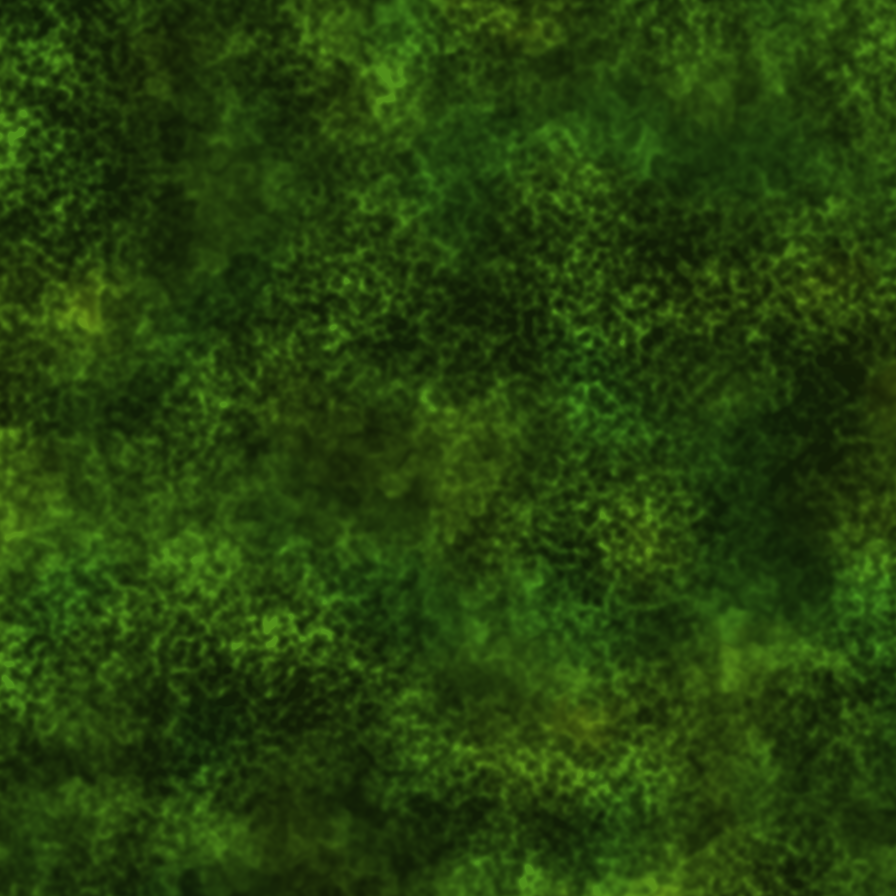
Reproduce this texture procedurally as a Shadertoy shader.

```glsl
// Dense mossy forest canopy: dark green mottling with fine grain and warm glowing patches.

const vec3  LEAF_COLOR     = vec3(0.132, 0.236, 0.043); // median green
const vec3  WARM_TINT      = vec3(1.32, 1.02, 0.85);    // yellowish patches
const vec3  COOL_TINT      = vec3(0.88, 1.02, 1.10);    // fresher green patches
const float CONTRAST       = 0.285;  // spread of log brightness
const float CLOUD_SCALE    = 3.5;    // cells across the canvas, coarsest layer
const float CLOUD_STEP     = 2.2;    // scale ratio between layers
const int   CLOUD_LAYERS   = 4;
const float CLOUD_WEIGHT   = 0.41;
const float GRAIN_SCALE    = 80.0;
const float GRAIN_WEIGHT   = 0.45;
const float FINE_SCALE     = 122.0;
const float FINE_WEIGHT    = 0.25;
const float FRAY_SCALE     = 55.0;   // frays the rims of the clumps
const float FRAY_AMOUNT    = 0.0035;
const float BAND_WEIGHT    = 0.55;   // horizontal rows near the bottom
const vec2  BAND_SCALE     = vec2(2.2, 17.0);
const float GLOW_SCALE     = 10.0;
const float GLOW_WEIGHT    = 1.1;
const float NOISE_GAIN     = 4.6;    // brings gradient noise to unit variance
const mat2  LAYER_TURN     = mat2(0.8, 0.6, -0.6, 0.8);
const mat2  DIAGONAL_TURN  = mat2(0.707, 0.707, -0.707, 0.707);

// Random unit gradient for a lattice point
vec2 latticeGradient(vec2 cell) {
    vec3 h = fract(cell.xyx * vec3(0.1031, 0.1030, 0.0973));
    h += dot(h, h.yzx + 33.33);
    float angle = 6.2832 * fract((h.x + h.y) * h.z);
    return vec2(cos(angle), sin(angle));
}

// Gradient noise with zero mean and roughly unit variance
float noise(vec2 p) {
    vec2 cell = floor(p), f = p - cell;
    vec2 w = f * f * f * (f * (f * 6.0 - 15.0) + 10.0);
    vec2 e = vec2(0.0, 1.0);
    float a = dot(latticeGradient(cell), f);
    float b = dot(latticeGradient(cell + e.yx), f - e.yx);
    float c = dot(latticeGradient(cell + e.xy), f - e.xy);
    float d = dot(latticeGradient(cell + e.yy), f - e.yy);
    return NOISE_GAIN * mix(mix(a, b, w.x), mix(c, d, w.x), w.y);
}

// Soft clumps, from wide shade down to single tufts
float clouds(vec2 p) {
    float sum = 0.0;
    vec2 q = p * CLOUD_SCALE + 17.3;
    for (int i = 0; i < CLOUD_LAYERS; i++) {
        sum += CLOUD_WEIGHT * noise(q);
        q = LAYER_TURN * q * CLOUD_STEP + 31.7;
    }
    return sum;
}

void mainImage(out vec4 fragColor, in vec2 fragCoord) {
    vec2 uv = fragCoord / iResolution.y;

    // Fray the clump outlines with a small jitter, longer upright
    vec2 fray = vec2(noise(uv * FRAY_SCALE + 5.1), 1.6 * noise(uv * FRAY_SCALE + 71.9));
    vec2 p = uv + FRAY_AMOUNT * fray;

    // Clumps, a lighter belt below the middle, and rows at the bottom
    float tone = clouds(p);
    float belt = (uv.y - 0.36) / 0.17;
    tone += 0.5 * exp(-belt * belt) - 0.15;
    float rows = smoothstep(0.36, 0.12, uv.y);
    tone += BAND_WEIGHT * rows * noise(p * BAND_SCALE + 43.0);

    // Sparse blurred glows, gathered in a few regions
    float region = noise(uv * 3.0 + 88.4) + 0.6 * exp(-belt * belt);
    float glow = smoothstep(0.7, 2.4, noise(p * GLOW_SCALE + 12.6))
               * smoothstep(-0.3, 1.2, region);
    tone += GLOW_WEIGHT * glow;

    // Diagonal grain, crisp in places and blurred within the glows
    float crispness = clamp(1.0 + 0.35 * noise(uv * 5.0 + 60.2), 0.4, 1.7);
    crispness *= 1.0 - 0.5 * glow;
    vec2 g = DIAGONAL_TURN * uv;
    float grain = GRAIN_WEIGHT * noise(g * GRAIN_SCALE + 9.4)
                + FINE_WEIGHT * noise(g * FINE_SCALE + 27.8);
    tone += crispness * grain;

    // Log-normal brightness, tinted by patch
    vec3 color = LEAF_COLOR * exp(CONTRAST * clamp(tone, -2.4, 3.0));
    float hue = noise(p * 6.0 + 140.5);
    float warmth = smoothstep(0.3, 2.0, hue + 0.5 * region);
    float coolness = smoothstep(0.2, 1.8, -hue);
    color *= mix(vec3(1.0), WARM_TINT, warmth * (0.35 + 0.65 * glow));
    color *= mix(vec3(1.0), COOL_TINT, coolness);

    fragColor = vec4(color, 1.0);
}
```
